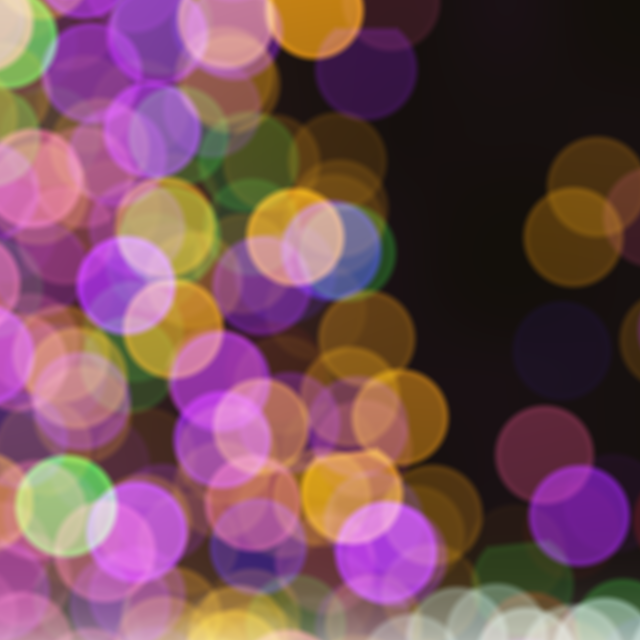
Write a WebGL 1 fragment shader that draws this background.

```glsl
precision highp float;
// Out-of-focus city lights: two layers of translucent discs, one bright and
// one faint, scattered on jittered grids and screen-blended over a dark ground.
// Density and hue vary with position; pale discs and haze lie along the bottom.

uniform vec2 u_resolution;

const float CELL = 0.088;
const float RADIUS = 0.079;
const float SOFTNESS = 0.0075;

vec3 hash3(vec2 p, float seed) {
  vec3 q = fract((p.xyx + seed) * vec3(0.1031, 0.1030, 0.0973));
  q += dot(q, q.yxz + 33.33);
  return fract((q.xxy + q.yzz) * q.zyx);
}

float valueNoise(vec2 p) {
  vec2 i = floor(p);
  vec2 f = fract(p);
  f = f * f * (3.0 - 2.0 * f);
  float low = mix(hash3(i, 5.0).x, hash3(i + vec2(1.0, 0.0), 5.0).x, f.x);
  float high = mix(hash3(i + vec2(0.0, 1.0), 5.0).x, hash3(i + 1.0, 5.0).x, f.x);
  return mix(low, high, f.y);
}

vec3 screenBlend(vec3 base, vec3 light) {
  return 1.0 - (1.0 - base) * (1.0 - clamp(light, 0.0, 1.0));
}

// Disc with a slightly brighter rim; cut is the share of the radius trimmed.
float disc(vec2 offset, float radius, vec2 cutNormal, float cut) {
  float d = max(length(offset), dot(offset, cutNormal) + radius * cut);
  float body = 1.0 - smoothstep(radius - SOFTNESS, radius + SOFTNESS, d);
  float rim = smoothstep(radius * 0.8, radius * 0.94, d);
  return body * (0.93 + 0.14 * rim + 0.06 * offset.y / radius);
}

// Share of cells holding a light: crowded left, sparse right.
float lightDensity(vec2 p) {
  float crowd = 1.0 - smoothstep(0.46, 0.76, p.x + 0.15 * (p.y - 0.5));
  float strand = smoothstep(0.8, 0.86, p.x) * (1.0 - smoothstep(0.75, 0.95, p.y));
  return 0.03 + 0.71 * crowd + 0.30 * strand;
}

// Share of violet and rose lights against amber ones.
float coolness(vec2 p) {
  float left = 1.0 - smoothstep(0.12, 0.45, p.x);
  float corner = smoothstep(0.75, 0.88, p.x) * (1.0 - smoothstep(0.3, 0.48, p.y));
  return max(left, corner);
}

vec3 lightHue(float pick, float cool) {
  float amberShare = mix(0.56, 0.26, cool);
  if (pick < amberShare) return vec3(0.83, 0.51, 0.02);
  float rest = (pick - amberShare) / (1.0 - amberShare);
  if (rest < 0.22) return vec3(0.15, 0.80, 0.18);
  if (rest < 0.35) return vec3(0.25, 0.10, 1.00);
  if (rest < 0.66) return vec3(0.62, 0.08, 1.00);
  if (rest < 0.90) return vec3(0.90, 0.28, 0.50);
  return vec3(0.65, 0.08, 0.04);
}

// One layer of discs; gain scales their brightness.
vec3 addLights(vec3 color, vec2 p, float seed, float gain) {
  vec2 home = floor(p / CELL);
  for (int j = -1; j <= 1; j++) {
    for (int i = -1; i <= 1; i++) {
      vec2 cell = home + vec2(float(i), float(j));
      vec3 place = hash3(cell, seed);
      vec3 look = hash3(cell, seed + 54.0);
      vec2 center = (cell + place.xy) * CELL;
      float present = step(place.z, lightDensity(center));
      float strength = gain * mix(0.2, 0.92, look.y * look.y);
      strength *= mix(1.0, 0.7, smoothstep(0.5, 0.75, center.x));
      float cut = 0.2 * step(0.95, look.z);
      vec2 cutNormal = normalize(vec2(place.x - 0.5, 2.0));
      float radius = RADIUS * mix(0.95, 1.01, look.z);
      float shape = disc(p - center, radius, cutNormal, cut);
      vec3 hue = lightHue(look.x, coolness(center));
      color = screenBlend(color, hue * shape * strength * present);
    }
  }
  return color;
}

// Pale discs along the lower edge, strongest to the right.
vec3 addPaleRow(vec3 color, vec2 p) {
  for (int i = 0; i < 16; i++) {
    vec3 h = hash3(vec2(float(i), 3.0), 29.0);
    vec2 center = vec2((float(i) + h.x) / 15.0, mix(-0.06, 0.01, h.y));
    float side = smoothstep(0.55, 0.72, center.x);
    float strength = mix(0.07, 0.50, side) * mix(0.6, 1.0, h.z);
    float shape = disc(p - center, RADIUS, vec2(0.0, 1.0), 0.0);
    color = screenBlend(color, vec3(0.72, 0.88, 0.84) * shape * strength);
  }
  return color;
}

vec3 ground(vec2 p) {
  float leftGlow = 1.0 - smoothstep(0.0, 0.65, p.x);
  float mist = valueNoise(p * 5.0);
  vec3 color = vec3(0.075, 0.058, 0.04) + vec3(0.15, 0.07, 0.10) * leftGlow;
  color += vec3(0.08, 0.02, 0.12) * mist * mist * (1.0 - 0.7 * p.x);
  float haze = exp(-p.y * 22.0);
  return screenBlend(color, vec3(0.36, 0.34, 0.32) * haze);
}

void main() {
  vec2 p = gl_FragCoord.xy / min(u_resolution.x, u_resolution.y);
  vec3 color = addLights(ground(p), p, 17.0, 1.0);
  color = addLights(color, p, 43.0, 0.45);
  gl_FragColor = vec4(addPaleRow(color, p), 1.0);
}
```
